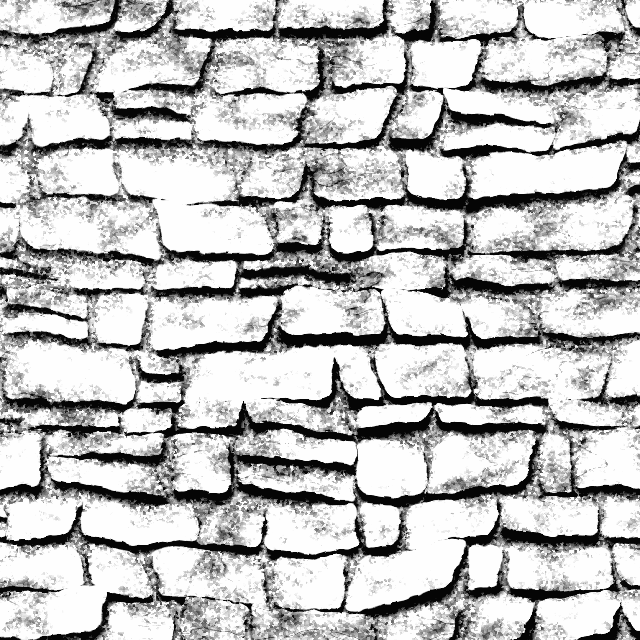
Write a WebGL 1 fragment shader that draws this texture.

```glsl
precision highp float;
uniform vec2 u_resolution;

float hash(vec2 p) {
  return fract(sin(dot(p, vec2(127.1, 311.7))) * 43758.545);
}

// Random value of the nearest scattered point, giving irregular flat grains
float grains(vec2 p) {
  vec2 cell = floor(p);
  float nearest = 4.0;
  float value = 0.0;
  for (int j = -1; j <= 1; j++) {
    for (int i = -1; i <= 1; i++) {
      vec2 c = cell + vec2(float(i), float(j));
      vec2 offset = c + vec2(hash(c), hash(c + 57.3)) - p;
      float d = dot(offset, offset);
      if (d < nearest) {
        nearest = d;
        value = hash(c + 91.7);
      }
    }
  }
  return value;
}

// Layered, rotated sines, roughly -1 to 1
float ripple(vec2 p) {
  float sum = 0.0;
  float amp = 0.5;
  for (int i = 0; i < 5; i++) {
    p = mat2(0.8, -0.6, 0.6, 0.8) * p * 1.7 + 2.3;
    sum += amp * sin(p.x + 1.5 * sin(p.y));
    amp *= 0.62;
  }
  return sum;
}

float courseEdge(float row) {
  return row + 0.55 * (hash(vec2(row, 3.7)) - 0.5);
}

float jointEdge(float col, float row) {
  return col + 0.8 * (hash(vec2(col, row)) - 0.5);
}

// Signed distance to the nearest stone, and a random value for that stone
vec2 stones(vec2 p) {
  vec2 grid = vec2(7.0, 13.0);
  vec2 q = p * grid;
  vec2 nearest = vec2(1.0, 0.0);
  for (int j = -1; j <= 1; j++) {
    float row = floor(q.y) + float(j);
    float x = q.x + 5.0 * hash(vec2(row, 9.1));
    for (int i = -1; i <= 1; i++) {
      float col = floor(x) + float(i);
      vec2 low = vec2(jointEdge(col, row), courseEdge(row));
      vec2 high = vec2(jointEdge(col + 1.0, row), courseEdge(row + 1.0));
      vec2 v = (vec2(x, q.y) - 0.5 * (low + high)) / grid;
      vec2 extent = 0.5 * (high - low) / grid;
      float seed = hash(vec2(col, row) + 21.4);
      float lean = hash(vec2(col, row) + 43.8) - 0.5;
      v.y += 0.012 * (fract(seed * 71.0) - 0.5);

      // Some stones are two thin slabs
      if (seed < 0.17) {
        extent.y *= 0.5;
        v.y = abs(v.y + 0.08 * v.x) - extent.y;
      }
      v += vec2(0.7, 0.18) * lean * v.yx;
      extent -= 0.003 + 0.006 * vec2(fract(seed * 17.0), fract(seed * 31.0));
      float corner = 0.4 * min(extent.x, extent.y);
      vec2 e = abs(v) - extent + corner;
      float d = length(max(e, 0.0)) + min(max(e.x, e.y), 0.0) - corner;
      if (d < nearest.x) nearest = vec2(d, seed);
    }
  }
  return nearest;
}

void main() {
  vec2 uv = gl_FragCoord.xy / u_resolution.y;
  vec2 bent = uv + 0.016 * vec2(ripple(uv * 3.0), ripple(uv * 2.6 + 7.0));
  bent += 0.0045 * vec2(ripple(uv * 23.0), ripple(uv * 20.0 + 4.0));

  // Grain from broad stains to fine specks
  float patches = ripple(uv * vec2(6.0, 9.0) + 3.0);
  float flecks = ripple(bent * vec2(20.0, 34.0) + 1.4);
  float grit = grains(uv * vec2(110.0, 150.0)) - 0.5;
  float specks = grains(uv * 250.0) - 0.5;

  vec2 stone = stones(bent);
  float d = stone.x + 0.0025 * flecks + 0.002 * grit;
  float outside = smoothstep(-0.0015, 0.0015, d);

  // Shadow under the stone above, fading into speckled mortar
  float above = stones(bent + vec2(-0.002, 0.013)).x;
  float shade = smoothstep(0.010, -0.012, above + 0.002 * flecks);
  float strength = 1.0 + 0.5 * ripple(uv * 2.2 + 1.0);
  float gap = (1.35 * shade + 0.24) * strength + 0.65 * specks + 0.3 * grit + 0.1 * flecks;

  // Worn faces with stains, cracks and mortar dust along their tops
  float face = 0.45 * flecks + 0.32 * patches + 0.5 * specks + 0.25 * grit - 0.14;
  face += 0.25 * (fract(stone.y * 53.0) - 0.5);
  float cracks = smoothstep(0.08, 0.0, abs(ripple(bent * vec2(8.0, 22.0))));
  face += 0.35 * cracks * smoothstep(-0.2, 0.5, patches);
  float dust = smoothstep(-0.014, 0.0, d) * smoothstep(-0.010, 0.0, above);
  face += dust * (0.25 + 0.4 * specks);

  float darkness = mix(max(face, 0.0), max(gap, 0.0), outside);
  gl_FragColor = vec4(vec3(clamp(1.0 - darkness, 0.02, 0.995)), 1.0);
}
```
